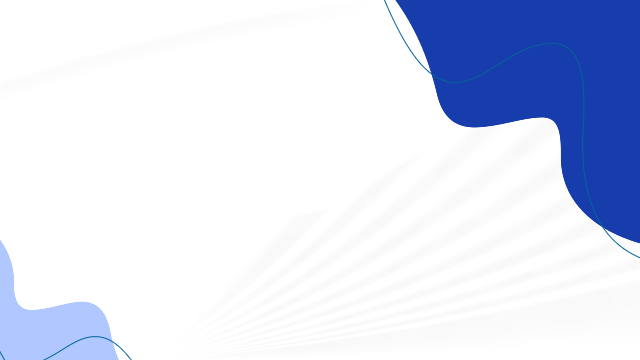
Give the GLSL for this background, as a WebGL 1 fragment shader.

```glsl
precision highp float;
// Corporate backdrop: wavy blue corner shapes and thin teal lines over white
// with faint fanned folds. Outlines are cubic Beziers, walked as short segments
// that give both a distance and an inside/outside sign.

uniform vec2 u_resolution;

float hash(vec2 p) {
  vec3 q = fract(p.xyx * 0.1031);
  q += dot(q, q.yzx + 33.33);
  return fract((q.x + q.y) * q.z);
}

float noise(vec2 p) {
  vec2 i = floor(p), f = fract(p);
  f = f * f * (3.0 - 2.0 * f);
  return mix(mix(hash(i), hash(i + vec2(1, 0)), f.x),
             mix(hash(i + vec2(0, 1)), hash(i + vec2(1, 1)), f.x), f.y);
}

vec2 bezier(vec2 a, vec2 b, vec2 c, vec2 d, float t) {
  float s = 1.0 - t;
  return s * s * s * a + 3.0 * s * t * (s * b + t * c) + t * t * t * d;
}

// edge.x: nearest distance; edge.y: sign, flipped at each crossing to the left
void addCurve(vec2 p, vec2 a, vec2 b, vec2 c, vec2 d, inout vec2 edge) {
  vec2 start = a;
  for (int i = 1; i <= 20; i++) {
    vec2 end = bezier(a, b, c, d, float(i) / 20.0);
    vec2 along = end - start, rel = p - start;
    float t = clamp(dot(rel, along) / dot(along, along), 0.0, 1.0);
    edge.x = min(edge.x, length(rel - along * t));
    if ((start.y > p.y) != (end.y > p.y) &&
        start.x + along.x * rel.y / along.y < p.x) edge.y = -edge.y;
    start = end;
  }
}

float darkCorner(vec2 p) {
  vec2 e = vec2(10.0, 1.0);
  addCurve(p, vec2(4.62, -0.16), vec2(5.0, 0.3), vec2(5.15, 0.75), vec2(5.24, 1.12), e);
  addCurve(p, vec2(5.24, 1.12), vec2(5.31, 1.43), vec2(5.48, 1.53), vec2(5.7, 1.53), e);
  addCurve(p, vec2(5.7, 1.53), vec2(6.02, 1.52), vec2(6.26, 1.41), vec2(6.52, 1.41), e);
  addCurve(p, vec2(6.52, 1.41), vec2(6.7, 1.42), vec2(6.73, 1.58), vec2(6.73, 1.85), e);
  addCurve(p, vec2(6.73, 1.85), vec2(6.71, 2.4), vec2(7.12, 2.78), vec2(7.75, 2.94), e);
  return e.x * e.y;
}

float paleCorner(vec2 p) {
  vec2 e = vec2(10.0, 1.0);
  addCurve(p, vec2(-0.1, -1.0), vec2(-0.1, 0.0), vec2(-0.1, 1.0), vec2(-0.1, 2.76), e);
  addCurve(p, vec2(-0.1, 2.76), vec2(0.1, 2.96), vec2(0.17, 3.18), vec2(0.17, 3.4), e);
  addCurve(p, vec2(0.17, 3.4), vec2(0.16, 3.62), vec2(0.24, 3.72), vec2(0.38, 3.72), e);
  addCurve(p, vec2(0.38, 3.72), vec2(0.62, 3.71), vec2(0.8, 3.62), vec2(1.0, 3.62), e);
  addCurve(p, vec2(1.0, 3.62), vec2(1.24, 3.63), vec2(1.3, 3.85), vec2(1.33, 4.0), e);
  addCurve(p, vec2(1.33, 4.0), vec2(1.35, 4.12), vec2(1.39, 4.24), vec2(1.46, 4.4), e);
  return -e.x * e.y;
}

float tealLines(vec2 p) {
  vec2 e = vec2(10.0, 1.0);
  addCurve(p, vec2(4.58, -0.08), vec2(4.8, 0.45), vec2(5.08, 1.0), vec2(5.47, 0.99), e);
  addCurve(p, vec2(5.47, 0.99), vec2(5.85, 0.98), vec2(6.15, 0.52), vec2(6.64, 0.52), e);
  addCurve(p, vec2(6.64, 0.52), vec2(6.98, 0.53), vec2(7.03, 0.95), vec2(7.0, 1.5), e);
  addCurve(p, vec2(7.0, 1.5), vec2(6.95, 2.25), vec2(7.12, 2.9), vec2(7.75, 3.12), e);
  addCurve(p, vec2(-0.04, 4.15), vec2(0.0, 4.22), vec2(0.03, 4.28), vec2(0.08, 4.36), e);
  addCurve(p, vec2(0.4, 4.37), vec2(0.7, 4.28), vec2(0.9, 4.03), vec2(1.15, 4.04), e);
  addCurve(p, vec2(1.15, 4.04), vec2(1.32, 4.04), vec2(1.46, 4.16), vec2(1.62, 4.38), e);
  return e.x;
}

// Faint grey folds fanning out of the lower edge, parted by white streaks
float foldShade(vec2 p) {
  vec2 q = vec2(max(p.x - 1.7, 0.01), 4.34 - p.y);
  float ray = q.y / q.x / (0.5 + 0.1 * q.x);
  float top = min(2.62 - (p.x - 3.4) * 0.22, 2.5 - (p.x - 3.95) * 0.613);
  float shade = smoothstep(-0.03, 0.05, p.y - top) * smoothstep(1.5, 1.3, ray);
  shade *= smoothstep(0.02, 0.12, ray) * smoothstep(0.1, 1.6, q.x);
  for (int i = 0; i < 9; i++) {
    float streak = 1.06 * pow(0.79, float(i));
    shade *= smoothstep(0.03, 0.1, abs(ray / streak - 1.0));
  }
  return shade * (0.8 + 0.4 * noise(p * 4.0));
}

// Soft shadow under the arc that sweeps across the upper left
float arcShade(vec2 p) {
  float below = p.y - 0.098 * pow(max(4.7 - p.x, 0.0), 1.5);
  return smoothstep(-0.03, 0.04, below) * smoothstep(0.26, 0.03, below)
       * smoothstep(4.8, 3.2, p.x);
}

void main() {
  // Canvas is 7.68 by 4.32 units, with y measured down from the top
  vec2 uv = gl_FragCoord.xy / u_resolution;
  vec2 p = vec2(uv.x, 1.0 - uv.y) * vec2(7.68, 4.32);
  float pixel = 4.32 / u_resolution.y;

  vec3 color = vec3(1.0 - 0.022 * foldShade(p) - 0.016 * arcShade(p));
  float soft = 0.5 * pixel;
  color = mix(color, vec3(0.69, 0.78, 1.0), smoothstep(soft, -soft, paleCorner(p)));
  color = mix(color, vec3(0.09, 0.235, 0.67), smoothstep(soft, -soft, darkCorner(p)));
  float line = clamp((0.006 - tealLines(p)) / pixel + 0.5, 0.0, 1.0);
  color = mix(color, vec3(0.01, 0.39, 0.6), line);
  gl_FragColor = vec4(color, 1.0);
}
```
